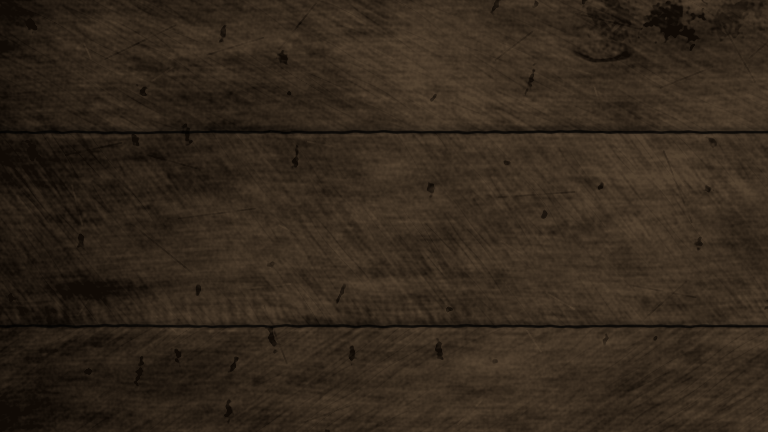
A Shadertoy shader for this texture:

```glsl
// Three dark, weathered horizontal planks: stretched gradient noise makes the grain,
// rotated ridged noise makes crisp saw marks, and looped distance functions add pits,
// scratches and knots. Ragged seams and a shaded left side finish the surface.

vec2 hash2(vec2 p) {
    p = vec2(dot(p, vec2(127.1, 311.7)), dot(p, vec2(269.5, 183.3)));
    return fract(sin(p) * 43758.5);
}

float gradientNoise(vec2 p) {
    vec2 i = floor(p), f = fract(p);
    vec2 u = f * f * f * (f * (f * 6.0 - 15.0) + 10.0);
    vec2 e = vec2(0.0, 1.0);
    float a = dot(hash2(i) * 2.0 - 1.0, f);
    float b = dot(hash2(i + e.yx) * 2.0 - 1.0, f - e.yx);
    float c = dot(hash2(i + e.xy) * 2.0 - 1.0, f - e.xy);
    float d = dot(hash2(i + e.yy) * 2.0 - 1.0, f - e.yy);
    return mix(mix(a, b, u.x), mix(c, d, u.x), u.y);
}

float fbm(vec2 p) {
    float sum = 0.0, amp = 1.0;
    for (int i = 0; i < 4; i++) {
        sum += amp * gradientNoise(p);
        p = p * 2.03 + 17.3;
        amp *= 0.55;
    }
    return sum;
}

float segmentDistance(vec2 p, vec2 a, vec2 b) {
    vec2 pa = p - a, ba = b - a;
    return length(pa - ba * clamp(dot(pa, ba) / dot(ba, ba), 0.0, 1.0));
}

// Ragged upright pits, at most one per cell
float pits(vec2 p) {
    float mask = 0.0;
    vec2 cell = floor(p / 0.12);
    for (int j = -1; j <= 1; j++)
    for (int i = -1; i <= 1; i++) {
        vec2 id = cell + vec2(i, j);
        vec2 r = hash2(id + 4.7), s = hash2(id + 31.2);
        vec2 d = p - (id + 0.15 + 0.7 * r) * 0.12;
        d.x += d.y * (s.x - 0.5);
        float size = length(d / vec2(0.005 + 0.006 * s.x, 0.006 + 0.028 * s.y * s.y));
        size += 1.6 * gradientNoise(p * 90.0) + 0.8 * gradientNoise(p * 40.0);
        mask = max(mask, step(0.62, hash2(id + 9.1).x) * smoothstep(1.1, 0.5, size));
    }
    return mask;
}

// Fine broken scratches: positive are pale, negative are dark
float scratches(vec2 p) {
    float sum = 0.0;
    for (int i = 0; i < 36; i++) {
        vec2 r = hash2(vec2(i, 3.0)), s = hash2(vec2(i, 8.0));
        vec2 start = r * vec2(1.78, 1.0);
        float angle = mix(-1.4, 1.0, s.x);
        vec2 end = start + (0.03 + 0.15 * s.y) * vec2(cos(angle), sin(angle));
        float line = smoothstep(0.0032, 0.0008, segmentDistance(p, start, end));
        sum += line * (s.y > 0.5 ? -0.3 : 0.25) * (0.6 + 1.4 * gradientNoise(p * 30.0));
    }
    return sum;
}

void mainImage(out vec4 fragColor, in vec2 fragCoord) {
    vec2 p = fragCoord / iResolution.xy * vec2(1.778, 1.0);

    // Plank index and signed height above the nearest seam
    float wobble = 0.004 * gradientNoise(vec2(p.x * 5.0, 2.0)) + 0.004 * gradientNoise(vec2(p.x * 31.0, 5.0));
    float lower = p.y - 0.245 + wobble, upper = p.y - 0.694 - wobble;
    float plank = step(0.0, lower) + step(0.0, upper);
    float seam = abs(lower) < abs(upper) ? lower : upper;

    // Broad light and shade, then grain bent by slow noise
    vec2 g = p + plank * vec2(3.7, 5.1);
    g.y += 0.04 * gradientNoise(g * vec2(2.0, 3.0));
    float tone = 0.38 + 0.34 * smoothstep(0.0, 1.2, p.x);
    tone += 0.5 * fbm(g * vec2(2.2, 5.0)) + 0.34 * fbm(g * vec2(4.0, 24.0));
    tone += 0.26 * gradientNoise(g * vec2(16.0, 125.0)) + 0.22 * fbm(p * 48.0) + 0.24 * gradientNoise(p * 130.0);

    // Slanted saw marks, a different angle on each plank
    float angle = plank < 0.5 ? 0.6 : plank < 1.5 ? -0.9 : -0.5;
    vec2 along = vec2(cos(angle), sin(angle));
    vec2 q = vec2(dot(p, along), dot(p, vec2(-along.y, along.x)));
    float worn = clamp(0.7 + 1.3 * gradientNoise(g * vec2(3.0, 5.0)), 0.1, 1.3);
    float cut = smoothstep(0.13, 0.0, abs(gradientNoise(q * vec2(7.0, 52.0) + 3.0)));
    tone += worn * (0.42 * gradientNoise(q * vec2(9.0, 115.0)) + 0.2 * gradientNoise(q * vec2(4.0, 48.0)));
    tone += 0.05 - 0.16 * worn * cut;

    // Upright blade marks along the foot of the middle plank
    float foot = smoothstep(0.0, 0.01, lower) * smoothstep(0.1, 0.02, lower) * smoothstep(1.35, 1.0, p.x);
    tone += 0.6 * foot * gradientNoise(vec2(p.x * 70.0 + p.y * 14.0, p.y * 7.0));

    // Dark ragged stains, pits and scratches
    float stain = fbm(g * vec2(4.0, 13.0) + 13.0) + 0.3 * gradientNoise(p * 70.0);
    tone -= 0.28 * smoothstep(0.12, 0.55, stain);
    tone += scratches(p) - 0.6 * pits(p);

    // Oval knot with a speckled centre, and broken knots at the top edge
    float rough = gradientNoise(p * 28.0), speckle = gradientNoise(p * 95.0);
    float oval = length((p - vec2(1.396, 0.884)) / vec2(0.066, 0.026)) + 0.15 * rough;
    tone -= 0.6 * smoothstep(0.25, 0.06, abs(oval - 0.92)) * smoothstep(0.91, 0.87, p.y);
    tone -= smoothstep(1.0, 0.8, oval) * (0.15 + 0.6 * speckle);
    for (int i = 0; i < 3; i++) {
        vec2 center = vec2(1.42 + 0.14 * float(i), 0.965 - 0.01 * float(i % 2));
        float knot = length((p - center) / vec2(0.07, 0.055)) + 1.3 * rough + 0.9 * speckle;
        tone -= (i == 1 ? 0.65 : 0.4) * smoothstep(0.9, 0.4, knot);
    }

    // Shaded edges, worn lip and an uneven dark seam
    tone -= 0.35 * exp(-p.x * 6.0) + 0.12 * smoothstep(0.12, 0.0, min(p.y, 1.0 - p.y));
    tone += 0.2 * smoothstep(0.007, 0.0, abs(seam + 0.009)) * (0.6 + 1.5 * gradientNoise(p * vec2(25.0, 9.0)));
    vec3 color = mix(vec3(0.1, 0.072, 0.045), vec3(0.29, 0.23, 0.167), clamp(tone, -0.2, 1.15));
    float seamWidth = 0.0048 + 0.003 * gradientNoise(vec2(p.x * 22.0, 11.0));
    color *= 1.0 - 0.75 * smoothstep(seamWidth, 0.001, abs(seam));
    color *= 1.0 - 0.2 * smoothstep(0.016, 0.0, abs(seam - 0.005));
    fragColor = vec4(color, 1.0);
}
```
